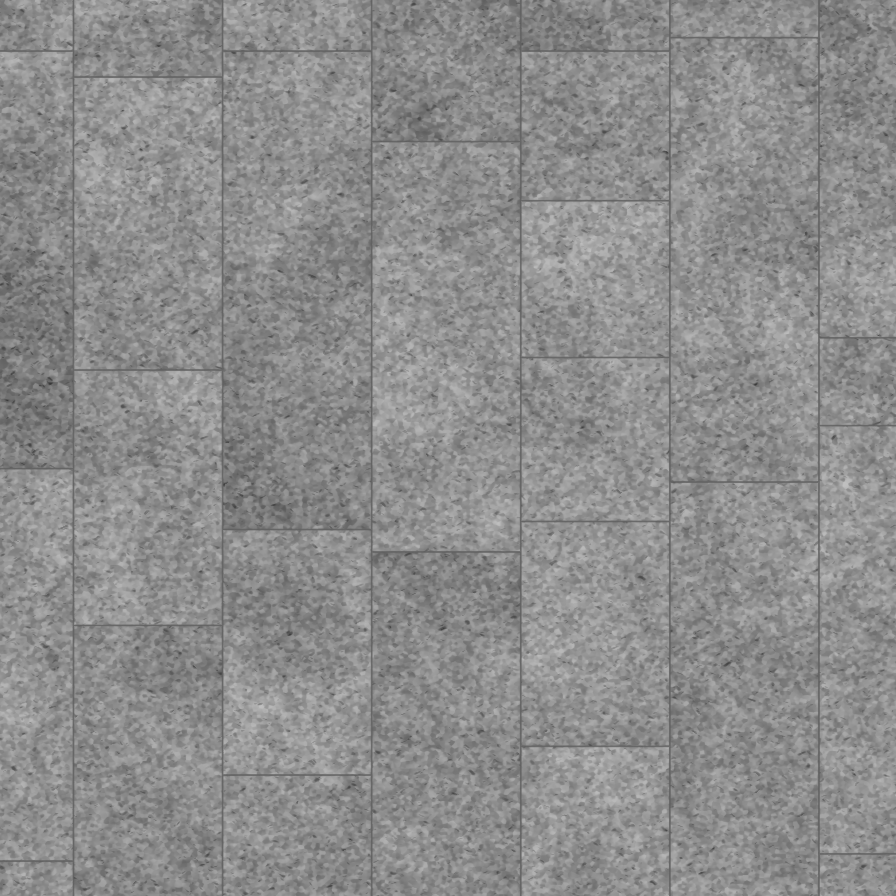
Reproduce this texture procedurally as a WebGL 2 fragment shader.

```glsl
#version 300 es
precision highp float;
// Grey concrete slabs of uneven length, laid in upright columns with thin dark joints.
uniform vec2 u_resolution;
out vec4 fragColor;

vec3 hash3(vec2 p) {
  vec3 q = fract(p.xyx * vec3(0.1031, 0.1030, 0.0973));
  q += dot(q, q.yxz + 33.33);
  return fract((q.xxy + q.yzz) * q.zyx);
}

// Cellular noise: x = blended cell value, y = distance to nearest seed, z = value of that seed.
vec3 cellNoise(vec2 p) {
  vec2 cell = floor(p);
  float total = 0.0, weights = 0.0, nearest = 9.0, seedValue = 0.0;
  for (int j = -1; j <= 1; j++) {
    for (int i = -1; i <= 1; i++) {
      vec2 neighbour = cell + vec2(i, j);
      vec3 seed = hash3(neighbour);
      vec2 toSeed = neighbour + seed.xy - p;
      float d2 = dot(toSeed, toSeed);
      float weight = exp(-6.0 * d2);
      total += weight * seed.z;
      weights += weight;
      if (d2 < nearest) {
        nearest = d2;
        seedValue = seed.z;
      }
    }
  }
  return vec3(total / weights, sqrt(nearest), seedValue);
}

// Clouds, mottling and fine grain, centred on zero.
float concrete(vec2 p) {
  float clouds = 0.055 * cellNoise(p * 5.0).x + 0.07 * cellNoise(p * 12.0 + 3.7).x;
  float mottling = 0.045 * cellNoise(p * 27.0 + 8.1).x + 0.05 * cellNoise(p * 62.0 + 1.9).x;
  float grain = 0.09 * cellNoise(p * 135.0 + 5.3).x + 0.17 * cellNoise(p * 250.0 + 2.4).x;
  return clouds + mottling + grain - 0.24;
}

// Sparse dark pores, slightly wider than tall.
float pores(vec2 p, float scale, float rarity) {
  vec3 pore = cellNoise(p * scale * vec2(0.8, 1.2));
  return smoothstep(0.36, 0.08, pore.y) * smoothstep(rarity, 1.0, pore.z);
}

void main() {
  vec2 uv = gl_FragCoord.xy / u_resolution;
  vec2 pixel = 1.0 / u_resolution;

  // Columns are a sixth of the canvas wide, with half columns at both sides.
  float across = (uv.x - 0.082) / 0.1664 + 1.0;
  int column = clamp(int(floor(across)), 0, 6);
  float sideDistance = abs(across - floor(across + 0.5)) * 0.1664;

  // Joint heights per column: first joint, slab length, growth of length, extra on the lowest slab.
  vec4 spacings[7] = vec4[7](
    vec4(0.039, 0.424, 0.014, 0.0), vec4(0.302, 0.264, 0.021, 0.0),
    vec4(0.135, 0.144, 0.13, 0.0), vec4(0.384, 0.458, 0.0, 0.0),
    vec4(0.167, 0.195, -0.004, 0.06), vec4(0.462, 0.496, 0.0, 0.0),
    vec4(0.047, 0.668, -0.19, 0.0));
  vec4 spacing = spacings[column];
  float endDistance = 1.0, previous = 0.0, slab = 0.0;
  for (int k = 0; k < 5; k++) {
    float n = float(k);
    float joint = spacing.x + n * (spacing.y + n * spacing.z) + min(n, 1.0) * spacing.w;
    if (joint <= previous) break;
    endDistance = min(endDistance, abs(uv.y - joint));
    slab += step(joint, uv.y);
    previous = joint;
  }

  // Each slab has its own tone and its own cut of the concrete.
  vec3 slabRandom = hash3(vec2(float(column) * 7.0 + 2.0, slab * 13.0 + 5.0));
  vec2 p = uv * vec2(0.92, 1.08) + slabRandom.xy * 5.0;
  float shade = 0.566 + 0.025 * (slabRandom.z - 0.5) + concrete(p);

  // Two slabs on the left darken towards the foot, the outer one sooner.
  if (slab == 2.0 && column == 0) shade -= 0.075 * smoothstep(0.97, 0.75, uv.y);
  if (slab == 2.0 && column == 2) shade -= 0.075 * smoothstep(0.75, 0.45, uv.y);

  // Pores are bent a little so that their outlines stay irregular.
  vec2 bent = p + 0.0015 * sin(p.yx * 410.0 + 2.0 * sin(p * 170.0));
  shade -= 0.16 * pores(bent, 110.0, 0.82) + 0.11 * pores(bent + 4.0, 190.0, 0.72);

  // Joints: a soft shadow beside a thin dark line.
  float sideLine = 1.0 - smoothstep(0.0009 - 0.6 * pixel.x, 0.0009 + 0.7 * pixel.x, sideDistance);
  float endLine = 1.0 - smoothstep(0.0009 - 0.6 * pixel.y, 0.0009 + 0.7 * pixel.y, endDistance);
  shade -= 0.025 * exp(-min(sideDistance, endDistance) / 0.002);
  shade = mix(shade, 0.38, 0.85 * max(sideLine, endLine));

  fragColor = vec4(vec3(clamp(shade, 0.0, 1.0)), 1.0);
}
```
